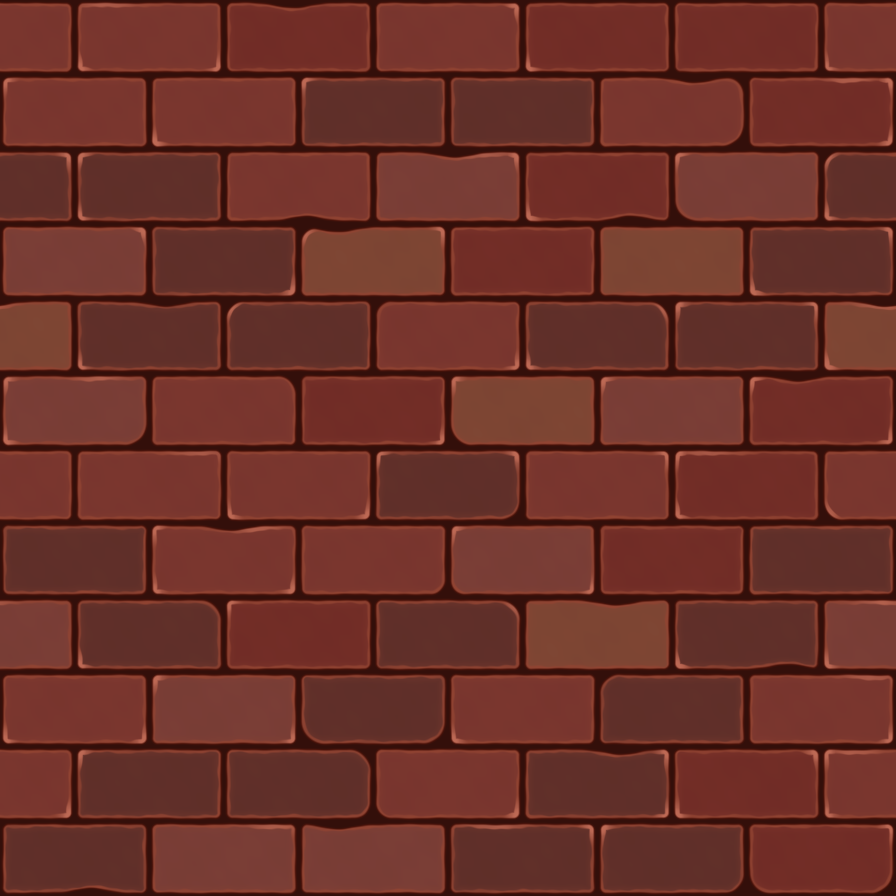
A three.js fragment shader for this texture:

```glsl
// Running-bond wall of worn red bricks with lit, chipped edges and dark mortar.
varying vec2 vUv;

// Layout: lengths below are in row heights, a brick cell is 2 by 1
const vec2 BRICKS = vec2(6.0, 12.0);
const vec2 HALF_SIZE = vec2(0.954, 0.454);
const float SOFT = 0.016;

// Wear
const float CORNER_RADIUS = 0.07;
const float CHIP_RADIUS = 0.24;
const float CHIP_CHANCE = 0.10;
const float BITE_DEPTH = 0.07;
const float BITE_CHANCE = 0.18;
const float WOBBLE = 0.007;
const float RIM_WIDTH = 0.034;
const float GLINT_CHANCE = 0.27;

// Colours
const vec3 MORTAR = vec3(0.20, 0.06, 0.04);
const vec3 MORTAR_EDGE = vec3(0.29, 0.07, 0.035);
const vec3 UMBER = vec3(0.375, 0.185, 0.16);
const vec3 CRIMSON = vec3(0.445, 0.175, 0.15);
const vec3 BRICK_RED = vec3(0.475, 0.21, 0.18);
const vec3 MAUVE = vec3(0.475, 0.24, 0.21);
const vec3 OCHRE = vec3(0.49, 0.27, 0.20);
const vec3 RIM = vec3(0.57, 0.265, 0.195);
const vec3 GLINT = vec3(0.74, 0.41, 0.33);

float hash(vec2 cell, float salt) {
  return fract(sin(dot(cell, vec2(127.1, 311.7)) + salt * 74.7) * 43758.5);
}

// Layered sines, roughly -1 to 1
float waves(vec2 p, float seed) {
  float phase = seed * 40.0;
  return 0.4 * sin(p.x * 6.0 + p.y * 3.0 + phase)
       + 0.35 * sin(p.y * 11.0 - p.x * 9.0 + phase * 1.7)
       + 0.25 * sin(p.x * 23.0 + p.y * 17.0 + phase * 2.3);
}

float roundedBox(vec2 p, vec2 halfSize, float radius) {
  vec2 q = abs(p) - halfSize + radius;
  return length(max(q, 0.0)) + min(max(q.x, q.y), 0.0) - radius;
}

vec3 brickColor(float pick) {
  vec3 color = UMBER;
  color = mix(color, CRIMSON, step(0.28, pick));
  color = mix(color, BRICK_RED, step(0.50, pick));
  color = mix(color, MAUVE, step(0.70, pick));
  return mix(color, OCHRE, step(0.92, pick));
}

// Signed distance to the brick, with worn corners, bites and wavy sides
float brickDistance(vec2 p, vec2 id, float seed, float cornerSalt) {
  float chipped = step(hash(id, cornerSalt), CHIP_CHANCE);
  float chipSize = CHIP_RADIUS * (0.75 + 0.5 * hash(id, cornerSalt + 5.0));
  float d = roundedBox(p, HALF_SIZE, mix(CORNER_RADIUS, chipSize, chipped));

  float side = sign(hash(id, 2.0) - 0.5);
  float across = (p.x - 1.2 * (hash(id, 3.0) - 0.5)) / 0.28;
  float bite = exp(-across * across) * smoothstep(0.1, 0.45, p.y * side);
  d += BITE_DEPTH * bite * step(hash(id, 4.0), BITE_CHANCE);
  return d + WOBBLE * waves(p, seed);
}

void main() {
  // Cell and brick coordinates; odd rows shift by half a brick
  vec2 grid = vUv * BRICKS;
  float row = floor(grid.y);
  grid.x += 0.5 * mod(row, 2.0);
  vec2 id = vec2(mod(floor(grid.x), BRICKS.x), row);
  vec2 p = (fract(grid) - 0.5) * vec2(2.0, 1.0);

  float seed = hash(id, 1.0);
  vec2 corner = step(0.0, p);
  float cornerSalt = 11.0 + corner.x * 3.0 + corner.y * 7.0;
  float d = brickDistance(p, id, seed, cornerSalt);

  // Bright wear at some corners and along a stretch of some top edges
  vec2 toCorner = (HALF_SIZE - abs(p)) / vec2(0.24, 0.32);
  float glint = smoothstep(1.0, 0.25, length(toCorner))
              * step(hash(id, cornerSalt + 31.0), GLINT_CHANCE);
  float along = (p.x - 1.4 * (hash(id, 6.0) - 0.5)) / 0.35;
  float topGlint = exp(-along * along) * smoothstep(0.25, 0.42, p.y);
  glint = max(glint, 0.8 * topGlint * step(hash(id, 7.0), GLINT_CHANCE));

  // Rim of uneven width over a nearly flat face
  float rimWidth = RIM_WIDTH * (1.0 + 0.45 * waves(p * 1.4, seed + 0.3) + 0.8 * glint);
  float rim = smoothstep(-rimWidth - SOFT, -rimWidth + SOFT, d);
  float halo = smoothstep(-0.13, 0.0, d);
  vec3 face = brickColor(hash(id, 9.0));
  face *= 1.0 + 0.012 * waves(p * 0.7, seed + 0.6);
  face = mix(face, RIM, 0.18 * halo);
  float rimStrength = 0.82 + 0.18 * waves(p * 0.8, seed + 0.8);
  vec3 brick = mix(face, mix(RIM, GLINT, glint), rim * max(rimStrength, glint));

  // Mortar warms beside each brick
  vec3 mortar = mix(MORTAR, MORTAR_EDGE, smoothstep(0.035, 0.0, d));
  gl_FragColor = vec4(mix(brick, mortar, smoothstep(-SOFT, SOFT, d)), 1.0);
}
```
